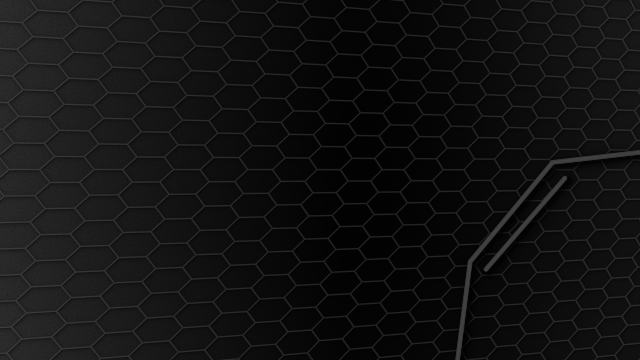
Give the GLSL for this background, as a Shadertoy shader.

```glsl
// Dark hexagonal mesh receding to the right, with grey angular bars at lower right.
// A projective mapping turns the canvas into a lattice whose cells get thin light
// rims and soft shadows; the bars are segment distances, the grain is cellular noise.

const float VANISH_X = 6.713;      // where the rows converge, in canvas heights
const float HORIZON_Y = 0.5255;    // the row that stays level
const float COLUMN_SKEW = 0.18;    // lean of the columns
const float ROW_RATE = 0.01103;    // row pitch per unit of depth
const float COLUMN_RATE = 364.6;   // columns per unit of inverse depth
const vec2 LATTICE_SHIFT = vec2(60.86, 0.55);
const float HEX_REACH = 0.65;      // cell centre to its side tip, in columns
const float HEX_SLOPE = 0.6;       // slant of the side edges
const float RIM_HALF_WIDTH = 0.0012;
const float RIM_LIGHT = 0.17;
const float BAR_HALF_WIDTH = 0.0068;
const float BAR_LIGHT = 0.255;
const vec2 SHADOW_OFFSET = vec2(0.008, -0.007);
const float GRAIN_SCALE = 190.0;
const float GRAIN_AMOUNT = 0.22;

vec2 hash2(vec2 cell) {
    vec3 q = fract(vec3(cell.xyx) * vec3(0.1031, 0.1030, 0.0973));
    q += dot(q, q.yzx + 33.33);
    return fract((q.xx + q.yz) * q.zy);
}

// Distance to the nearest scattered feature point
float cellular(vec2 p) {
    vec2 base = floor(p);
    float nearest = 2.0;
    for (int j = -1; j <= 1; j++) {
        for (int i = -1; i <= 1; i++) {
            vec2 cell = base + vec2(i, j);
            nearest = min(nearest, length(cell + hash2(cell) - p));
        }
    }
    return nearest;
}

float segmentDistance(vec2 p, vec2 a, vec2 b) {
    vec2 ab = b - a;
    float t = clamp(dot(p - a, ab) / dot(ab, ab), 0.0, 1.0);
    return length(p - a - ab * t);
}

// Distance from inside a cell to its edge, given the local lattice position
float hexEdge(vec2 local, vec2 pitch) {
    local = abs(local);
    float flatEdge = (0.5 - local.y) * pitch.y;
    float slantEdge = (HEX_REACH - local.x - HEX_SLOPE * local.y)
                    / length(vec2(1.0, HEX_SLOPE) / pitch);
    return min(flatEdge, slantEdge);
}

// The two interleaved rectangular grids together form the hexagonal mesh
float meshDistance(vec2 p) {
    float y = p.y - HORIZON_Y;
    float depth = VANISH_X - p.x + COLUMN_SKEW * y;
    vec2 pitch = vec2(depth * depth / COLUMN_RATE, ROW_RATE * depth);
    vec2 lattice = vec2(COLUMN_RATE / depth, y / pitch.y) - LATTICE_SHIFT;
    vec2 period = vec2(2.0, 1.0);
    vec2 evenCell = mod(lattice + 0.5 * period, period) - 0.5 * period;
    vec2 oddCell = mod(lattice, period) - 0.5 * period;
    return abs(max(hexEdge(evenCell, pitch), hexEdge(oddCell, pitch)));
}

float barsDistance(vec2 p) {
    vec2 upperBend = vec2(1.535, 0.549);
    vec2 lowerBend = vec2(1.306, 0.273);
    float d = segmentDistance(p, vec2(1.840, 0.584), upperBend);
    d = min(d, segmentDistance(p, upperBend, lowerBend));
    d = min(d, segmentDistance(p, lowerBend, vec2(1.266, -0.04)));
    d = min(d, segmentDistance(p, vec2(1.569, 0.505), vec2(1.350, 0.252)));
    return d - BAR_HALF_WIDTH;
}

// Broad light from the left and a weaker one from the upper right
float ambient(vec2 p) {
    float left = 0.150 * pow(clamp(1.0 - p.x / 0.95, 0.0, 1.0), 1.15);
    float right = smoothstep(1.0, 1.9, p.x) * mix(0.050, 0.085, p.y);
    float vertical = 0.012 * smoothstep(0.1, 0.6, abs(p.y - 0.47));
    return 0.008 + left + right + vertical;
}

void mainImage(out vec4 fragColor, in vec2 fragCoord) {
    vec2 p = fragCoord / iResolution.y;
    float pixel = 1.0 / iResolution.y;

    // Grainy surface
    float light = ambient(p);
    light *= 1.0 + GRAIN_AMOUNT * (0.5 - cellular(p * GRAIN_SCALE));

    // Mesh: shadow beside each rim, then the rim itself
    float shade = meshDistance(p - 0.4 * SHADOW_OFFSET);
    light *= 1.0 - 0.40 * exp(-shade / 0.005);
    float rim = 1.0 - smoothstep(-0.5 * pixel, pixel, meshDistance(p) - RIM_HALF_WIDTH);
    light = mix(light, RIM_LIGHT + 0.6 * ambient(p), 0.8 * rim);

    // Bars with a soft drop shadow and a slightly lit middle
    float dropShadow = max(barsDistance(p - SHADOW_OFFSET), 0.0);
    light *= 1.0 - 0.75 * exp(-dropShadow / 0.011);
    float bar = barsDistance(p);
    float barTone = BAR_LIGHT * (0.78 + 0.22 * smoothstep(0.0, 0.005, -bar));
    light = mix(light, barTone, 1.0 - smoothstep(-0.5 * pixel, 0.5 * pixel, bar));

    fragColor = vec4(vec3(light), 1.0);
}
```
